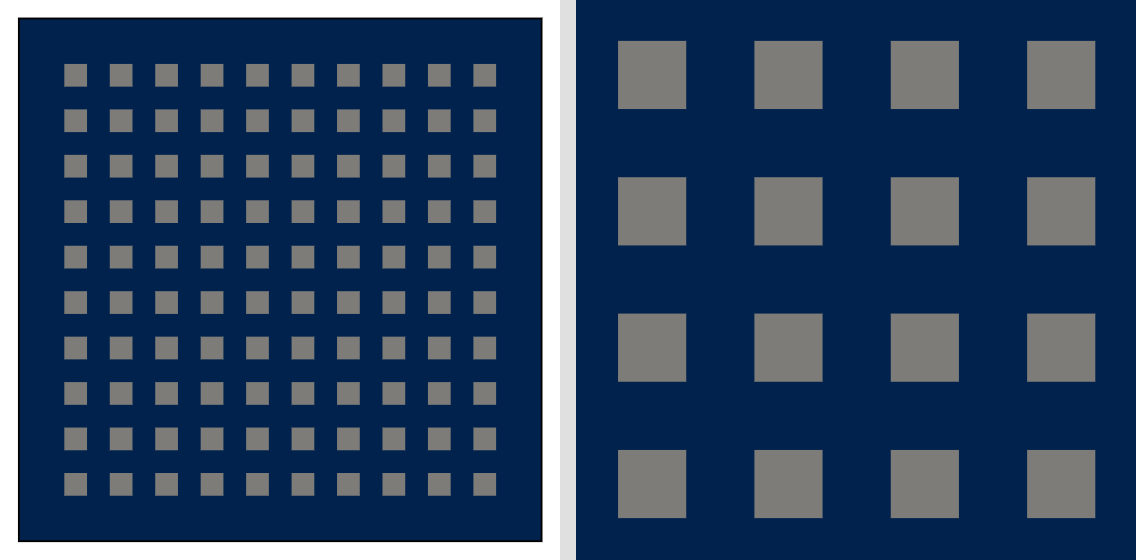
Left: the whole. Right: its middle third, enlarged.
Give the GLSL for this pattern, as a WebGL 2 fragment shader.

```glsl
#version 300 es
precision highp float;
// A navy panel with a thin black frame on white, holding a 10 by 10 grid of
// grey squares. The panel is split into equal cells; every second cell, inside
// a margin of two, is filled using a repeated box distance.

uniform vec2 u_resolution;
out vec4 outColor;

const vec3 PAPER = vec3(1.0);
const vec3 NAVY  = vec3(0.0, 0.133, 0.302);
const vec3 GREY  = vec3(0.490, 0.486, 0.471);
const vec3 BLACK = vec3(0.0);

const vec2  PANEL_CENTER = vec2(0.5004, 0.5003);
const float PANEL_SIZE   = 0.9334;  // side, as a share of the canvas
const float FRAME_WIDTH  = 0.0033;  // centred on the panel edge
const float SQUARES      = 10.0;    // per row and per column
const float MARGIN_CELLS = 2.0;     // empty cells on each side

// Signed distance to an axis-aligned square, with sharp corners outside too.
float squareDistance(vec2 p, float halfSide) {
    vec2 d = abs(p) - halfSide;
    return max(d.x, d.y);
}

// Coverage of a shape: 1 inside, 0 outside, blended over one pixel.
float coverage(float dist, float pixel) {
    return clamp(0.5 - dist / pixel, 0.0, 1.0);
}

void main() {
    float shortSide = min(u_resolution.x, u_resolution.y);
    float pixel = 1.0 / shortSide;
    vec2 uv = (gl_FragCoord.xy - 0.5 * u_resolution) / shortSide + 0.5;
    vec2 p = uv - PANEL_CENTER;

    // Panel
    float panel = squareDistance(p, 0.5 * PANEL_SIZE);
    vec3 color = mix(PAPER, NAVY, coverage(panel, pixel));

    // Grid: squares and the gaps between them are one cell wide
    float cell = PANEL_SIZE / (2.0 * SQUARES - 1.0 + 2.0 * MARGIN_CELLS);
    float pitch = 2.0 * cell;
    vec2 index = floor(p / pitch + 0.5 * SQUARES);
    index = clamp(index, 0.0, SQUARES - 1.0);
    vec2 squareCenter = (index + 0.5 - 0.5 * SQUARES) * pitch;
    float square = squareDistance(p - squareCenter, 0.5 * cell);
    color = mix(color, GREY, coverage(square, pixel));

    // Frame
    float frame = abs(panel) - 0.5 * FRAME_WIDTH;
    color = mix(color, BLACK, coverage(frame, pixel));

    outColor = vec4(color, 1.0);
}
```
